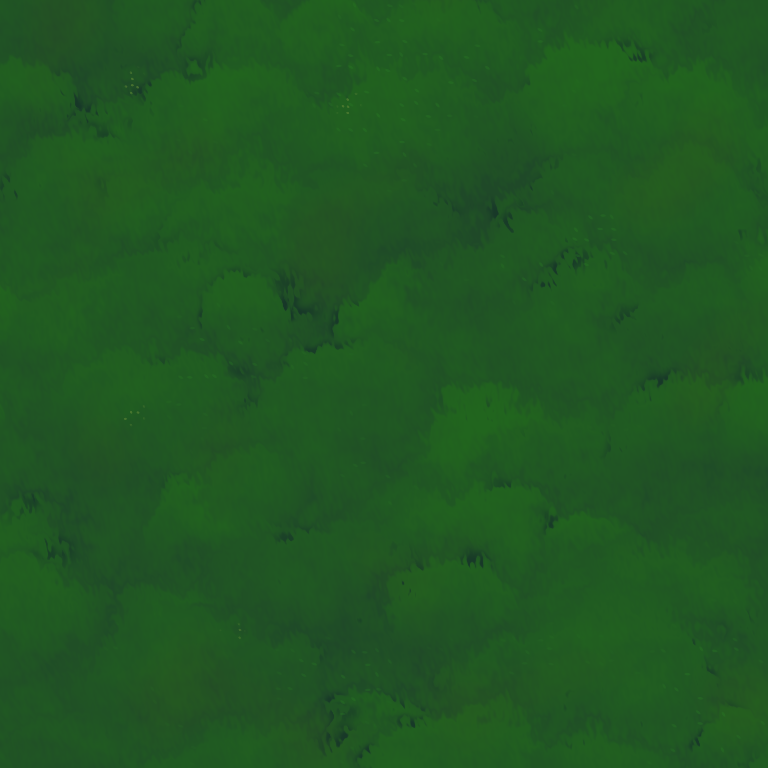
This texture is drawn by a three.js fragment shader. Its source:

```glsl
// Draws soft overlapping mounds of dark green grass with tufted shadowy clefts.
varying vec2 vUv;

const vec3 SHADE_GREEN = vec3(0.122, 0.285, 0.158);
const vec3 LIT_GREEN = vec3(0.130, 0.398, 0.116);
const vec3 CLEFT_GREEN = vec3(0.085, 0.200, 0.160);
const vec3 LEAF_GREEN = vec3(0.160, 0.480, 0.140);
const vec3 BLOOM_YELLOW = vec3(0.340, 0.500, 0.200);
const vec3 OLIVE_TINT = vec3(0.014, 0.000, -0.005);
const vec2 MOUND_GRID = vec2(7.0, 8.0);

vec2 hash2(vec2 p) {
  vec3 h = fract(vec3(p.xyx) * vec3(0.1031, 0.1030, 0.0973));
  h += dot(h, h.yzx + 33.33);
  return fract((h.xx + h.yz) * h.zy);
}

float gradientDot(vec2 corner, vec2 offset) {
  float angle = 6.2832 * hash2(corner + 71.0).x;
  return dot(vec2(cos(angle), sin(angle)), offset);
}

float gradientNoise(vec2 p) {
  vec2 i = floor(p);
  vec2 f = p - i;
  vec2 u = f * f * f * (f * (f * 6.0 - 15.0) + 10.0);
  vec2 e = vec2(1.0, 0.0);
  float low = mix(gradientDot(i, f), gradientDot(i + e, f - e), u.x);
  float high = mix(gradientDot(i + e.yx, f - e.yx), gradientDot(i + 1.0, f - 1.0), u.x);
  return mix(low, high, u.y);
}

// Paints mounds from back to front; returns tone in x and hollow depth in y.
vec2 mounds(vec2 p, float ragged) {
  vec2 g = p * MOUND_GRID;
  vec2 home = floor(g);
  float tone = 0.45;
  float hollow = 0.0;
  for (int row = 2; row >= -2; row--) {
    for (int col = -2; col <= 2; col++) {
      vec2 id = home + vec2(float(col), float(row));
      vec2 jitter = hash2(id + 13.0);
      vec2 kind = hash2(id + 47.0);
      vec2 radius = mix(vec2(0.42, 0.45), vec2(1.05, 0.95), kind.x);
      vec2 q = (g - id - mix(vec2(0.05), vec2(0.95), jitter)) / radius;
      float edge = length(q) - 1.0 + ragged;
      float crown = smoothstep(-0.8, 0.2, q.y);
      float body = (1.0 - smoothstep(-0.16, 0.08, edge)) * crown;
      float shadow = exp(-max(edge, 0.0) * 6.0) * crown;
      float grass = 0.56 + 0.20 * q.y + 0.30 * (kind.y - 0.5);
      tone = mix(tone - 0.12 * shadow, grass, body);
      hollow = max(hollow, shadow) * (1.0 - body);
    }
  }
  return vec2(tone, hollow);
}

// One slanted oval per chosen cell, kept inside its cell.
float scatter(vec2 p, float cells, float share, vec2 size) {
  vec2 g = p * cells;
  vec2 id = floor(g);
  vec2 pick = hash2(id + 91.0);
  vec2 room = vec2(0.5 - max(size.x, size.y));
  vec2 d = g - id - 0.5 - room * (2.0 * hash2(id + 29.0) - 1.0);
  float angle = mix(-1.1, 0.1, pick.y);
  float c = cos(angle);
  float s = sin(angle);
  vec2 turned = vec2(c * d.x + s * d.y, c * d.y - s * d.x);
  return step(pick.x, share) * (1.0 - smoothstep(0.4, 1.0, length(turned / size)));
}

void main() {
  vec2 p = vUv;

  // Broad light, brushed patches and fine leaning blades
  float broad = gradientNoise(p * 2.6 + 5.0);
  float drift = gradientNoise(p * 7.0 + 23.0);
  float brushed = gradientNoise(p * vec2(16.0, 19.0));
  float tuft = gradientNoise(p * vec2(48.0, 42.0) + 8.0);
  vec2 lean = vec2(p.x + 0.25 * p.y + 0.006 * brushed, p.y + 0.004 * tuft);
  float blades = gradientNoise(lean * vec2(175.0, 85.0));

  // Mound shading on a bent ground
  vec2 bent = p + 0.035 * vec2(drift, gradientNoise(p * 8.0 + 61.0));
  float ragged = 0.30 * brushed + 0.24 * tuft + 0.20 * blades;
  vec2 ground = mounds(bent, ragged);
  float patchy = smoothstep(-0.05, 0.35, gradientNoise(p * vec2(5.0, 6.0) + 17.0));
  float tone = ground.x + 0.36 * broad + 0.16 * drift + 0.16 * brushed;
  tone += 0.12 * tuft + 0.11 * blades + 0.03 - 0.24 * ground.y * patchy;
  vec3 color = mix(SHADE_GREEN, LIT_GREEN, clamp(tone, 0.0, 1.0));
  color += OLIVE_TINT * smoothstep(0.1, 0.5, gradientNoise(p * 6.0 + 31.0));

  // Short broken dark tufts in the deepest hollows
  float broken = smoothstep(-0.10, 0.30, gradientNoise(p * vec2(17.0, 23.0) + 39.0));
  float depth = ground.y + 0.75 * blades + 0.45 * tuft;
  float cleft = smoothstep(0.45, 1.05, depth) * broken * patchy;
  color = mix(color, CLEFT_GREEN, 0.85 * cleft);

  // Pale leaf flecks and rare clusters of tiny blooms
  float leafy = smoothstep(0.05, 0.40, gradientNoise(p * 5.0 + 53.0));
  color = mix(color, LEAF_GREEN, 0.35 * leafy * scatter(p, 62.0, 0.22, vec2(0.30, 0.14)));
  float cluster = scatter(p, 4.0, 0.10, vec2(0.07, 0.10));
  color = mix(color, BLOOM_YELLOW, 0.7 * cluster * scatter(p, 120.0, 0.45, vec2(0.32, 0.24)));

  gl_FragColor = vec4(color, 1.0);
}
```
